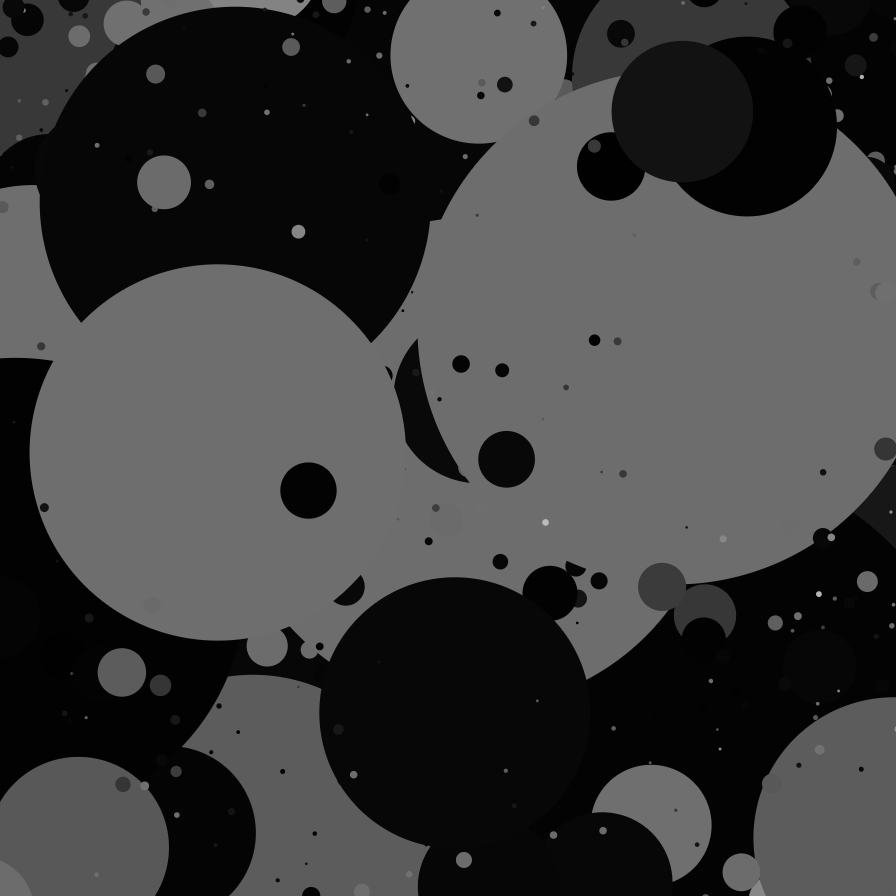
Write a Shadertoy shader that draws this pattern.

```glsl
// Overlapping flat grey discs of widely mixed sizes, stacked at random depth.
// Layers are composited front to back: each holds fine dots on jittered grids,
// a few medium discs and one large disc placed by a low-discrepancy sequence.

const int LAYERS = 20;
const int MEDIUM_PER_LAYER = 3;
const float BLACK = 0.02;
const float SOOT = 0.08;
const float CHARCOAL = 0.22;
const float SLATE = 0.36;
const float GREY = 0.43;
const float SILVER = 0.52;

vec4 hash4(vec3 p) {
    vec4 q = fract(p.xyzx * vec4(0.1031, 0.1030, 0.0973, 0.1099));
    q += dot(q, q.wzxy + 33.33);
    return fract((q.xxyz + q.yzzw) * q.zywx);
}

// Chooses a grey at random, with a slight variation around it.
float randomTone(float pick) {
    float tone = pick < 0.42 ? BLACK
               : pick < 0.53 ? SOOT
               : pick < 0.63 ? CHARCOAL
               : pick < 0.74 ? SLATE
               : pick < 0.93 ? GREY : SILVER;
    return tone + 0.034 * (fract(pick * 47.0) - 0.5);
}

// Large discs come in runs of three light and four dark ones.
float largeTone(float index) {
    float turn = mod(index, 7.0);
    if (turn > 5.5) return CHARCOAL;
    if (turn > 2.5) return BLACK + 0.012 * sin(index * 2.3);
    return abs(turn - 1.0) < 0.5 ? SLATE : GREY + 0.006 * sin(index * 1.7);
}

float discCover(vec2 p, vec2 centre, float radius, float pixel) {
    return clamp(0.5 - (length(p - centre) - radius) / pixel, 0.0, 1.0);
}

// Adds a surface beneath the ink: x is the summed tone, y what still shows through.
vec2 paintUnder(vec2 ink, float tone, float cover) {
    return vec2(ink.x + ink.y * cover * tone, ink.y * (1.0 - cover));
}

// Sparse dots, at most one per grid cell and always inside it.
vec2 paintDots(vec2 ink, vec2 p, float cells, float density, float layer, float pixel) {
    vec2 shift = hash4(vec3(layer, cells, 5.0)).xy;
    vec2 g = p * cells + shift;
    vec4 h = hash4(vec3(floor(g) + 11.0, layer * 3.7 + cells));
    if (h.x > density) return ink;
    float radius = mix(0.1, 0.3, h.y * h.y);
    vec2 centre = 0.5 + (h.zw - 0.5) * (1.0 - 2.0 * radius);
    float pick = fract(h.y * 91.7 + h.z * 57.3);
    float tone = randomTone(pick) + 0.2 * smoothstep(0.95, 1.0, pick);
    return paintUnder(ink, tone, discCover(fract(g), centre, radius, pixel * cells));
}

vec2 paintMedium(vec2 ink, vec2 p, float layer, float index, float pixel) {
    vec4 h = hash4(vec3(layer + 2.0, index * 7.0 + 3.0, 19.0));
    float radius = 0.03 + 0.09 * h.z * h.z;
    vec2 centre = h.xy * 1.1 - 0.05;
    return paintUnder(ink, randomTone(h.w), discCover(p, centre, radius, pixel));
}

vec2 paintLarge(vec2 ink, vec2 p, float index, float pixel) {
    vec2 centre = fract(vec2(0.243, 0.495) + index * vec2(0.7549, 0.5698));
    float radius = 0.21 + 0.077 * sin(index * 3.9);
    return paintUnder(ink, largeTone(index), discCover(p, centre, radius, pixel));
}

void mainImage(out vec4 fragColor, in vec2 fragCoord) {
    float pixel = 1.0 / min(iResolution.x, iResolution.y);
    vec2 p = fragCoord * pixel;
    vec2 ink = vec2(0.0, 1.0);

    for (int i = 0; i < LAYERS; i++) {
        float layer = float(i);
        // Fine, small and larger dots
        ink = paintDots(ink, p, 70.0, 0.004, layer, pixel);
        ink = paintDots(ink, p, 24.0, 0.022, layer, pixel);
        ink = paintDots(ink, p, 9.0, 0.05, layer, pixel);
        // Discs behind them
        for (int j = 0; j < MEDIUM_PER_LAYER; j++) {
            ink = paintMedium(ink, p, layer, float(j), pixel);
        }
        ink = paintLarge(ink, p, layer, pixel);
        if (ink.y < 0.004) break;
    }

    // Black ground in the remaining gaps
    float tone = ink.x + ink.y * BLACK;
    fragColor = vec4(vec3(tone), 1.0);
}
```
